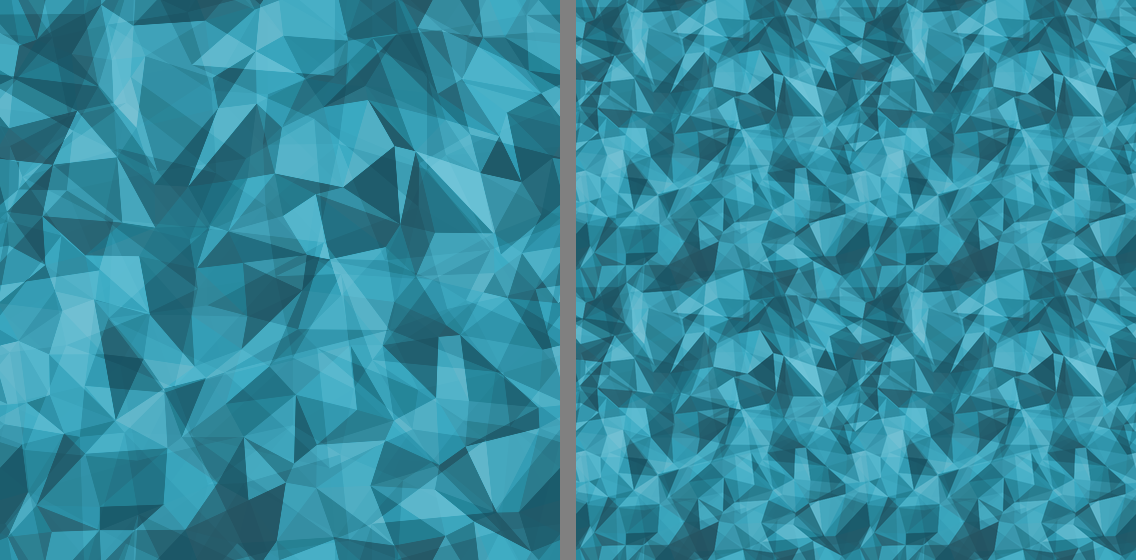
Left, the tile; right, the same tile 2 across and 2 down.
Write a three.js fragment shader that draws this background.

```glsl
// Low-poly teal facets: three wrapping meshes of jittered triangles, each with
// flat random tones, are summed so that their facets overlap like tinted glass.
// The summed tone is spread evenly and looked up in a dark-to-pale teal ramp.
varying vec2 vUv;

vec2 hash2(vec2 cell, float seed) {
  vec3 q = fract(vec3(cell.xyx + seed * 7.31) * vec3(0.1031, 0.1030, 0.0973));
  q += dot(q, q.yzx + 33.33);
  return fract((q.xx + q.yz) * q.zy);
}

// Wraps to exact whole numbers, so that both sides of a seam hash alike.
vec2 wrapCell(vec2 cell, float n) {
  return floor(mod(cell + 0.5, n));
}

float cross2(vec2 a, vec2 b) {
  return a.x * b.y - a.y * b.x;
}

float area(vec2 a, vec2 b, vec2 c) {
  return cross2(b - a, c - a);
}

// Signed distance to the line a-b, positive on its left.
float edge(vec2 p, vec2 a, vec2 b) {
  return cross2(b - a, p - a) / max(length(b - a), 0.001);
}

float coverage(vec2 p, vec2 a, vec2 b, vec2 c, float soft) {
  float inside = min(edge(p, a, b), min(edge(p, b, c), edge(p, c, a)));
  return smoothstep(-soft, soft, inside);
}

// Grid corner pushed off its place; the jitter repeats every n cells.
vec2 corner(vec2 cell, float n, float seed) {
  return cell + 0.94 * (hash2(wrapCell(cell, n), seed) - 0.5);
}

// Broad light and dark areas, with whole numbers of waves.
float clump(vec2 uv) {
  vec2 w = 6.28319 * uv;
  return sin(w.x + 2.0 * w.y + 0.7) + sin(3.0 * w.x - w.y + 2.1)
       + sin(2.0 * w.x + 4.0 * w.y + 4.4) + sin(4.0 * w.x - 3.0 * w.y + 5.2);
}

// Tone, tint and clump of the facet at uv, in a mesh of n by n quads.
vec3 facets(vec2 uv, float n, float seed) {
  vec2 p = uv * n + hash2(vec2(n, 3.0), seed);
  float soft = 0.0009 * n;
  vec4 sum = vec4(0.0);
  for (int j = -1; j <= 1; j++) {
    for (int i = -1; i <= 1; i++) {
      vec2 cell = floor(p) + vec2(float(i), float(j));
      vec2 a = corner(cell, n, seed);
      vec2 b = corner(cell + vec2(1.0, 0.0), n, seed);
      vec2 c = corner(cell + vec2(1.0, 1.0), n, seed);
      vec2 d = corner(cell + vec2(0.0, 1.0), n, seed);
      // Split along the diagonal that leaves the fuller triangles.
      if (min(area(a, b, c), area(a, c, d)) < min(area(a, b, d), area(b, c, d))) {
        vec2 first = a;
        a = b;
        b = c;
        c = d;
        d = first;
      }
      vec2 id = wrapCell(cell, n);
      float shade = clump((a + b + c + d) / (4.0 * n));
      sum += coverage(p, a, b, c, soft) * vec4(hash2(id, seed + 11.0), shade, 1.0);
      sum += coverage(p, a, c, d, soft) * vec4(hash2(id, seed + 23.0), shade, 1.0);
    }
  }
  return sum.xyz / max(sum.w, 0.0001);
}

// Teal ramp, with stops spaced by the share each colour takes.
vec3 teal(float t) {
  vec3 c = mix(vec3(0.115, 0.32, 0.38), vec3(0.13, 0.36, 0.42), smoothstep(0.0, 0.07, t));
  c = mix(c, vec3(0.15, 0.44, 0.51), clamp((t - 0.07) / 0.145, 0.0, 1.0));
  c = mix(c, vec3(0.16, 0.51, 0.58), clamp((t - 0.215) / 0.185, 0.0, 1.0));
  c = mix(c, vec3(0.20, 0.58, 0.67), clamp((t - 0.4) / 0.215, 0.0, 1.0));
  c = mix(c, vec3(0.26, 0.67, 0.76), clamp((t - 0.615) / 0.225, 0.0, 1.0));
  c = mix(c, vec3(0.39, 0.73, 0.81), clamp((t - 0.84) / 0.125, 0.0, 1.0));
  return mix(c, vec3(0.50, 0.78, 0.85), clamp((t - 0.965) / 0.035, 0.0, 1.0));
}

void main() {
  vec3 fine = facets(vUv, 12.0, 1.0);
  vec3 broad = facets(vUv, 7.0, 2.0);
  vec3 veil = facets(vUv, 8.0, 5.0);

  // Logistic curve turns the bell-shaped sum into an even spread of tones.
  float tone = 0.65 * fine.x + 0.38 * broad.x + 0.22 * veil.x + 0.04 * fine.z - 0.64;
  vec3 color = teal(1.0 / (1.0 + exp(-6.6 * tone)));

  // Some facets lean to clear cyan, others to a greyer blue.
  color += (fine.y - 0.5) * vec3(0.05, -0.01, -0.02);
  gl_FragColor = vec4(color, 1.0);
}
```
